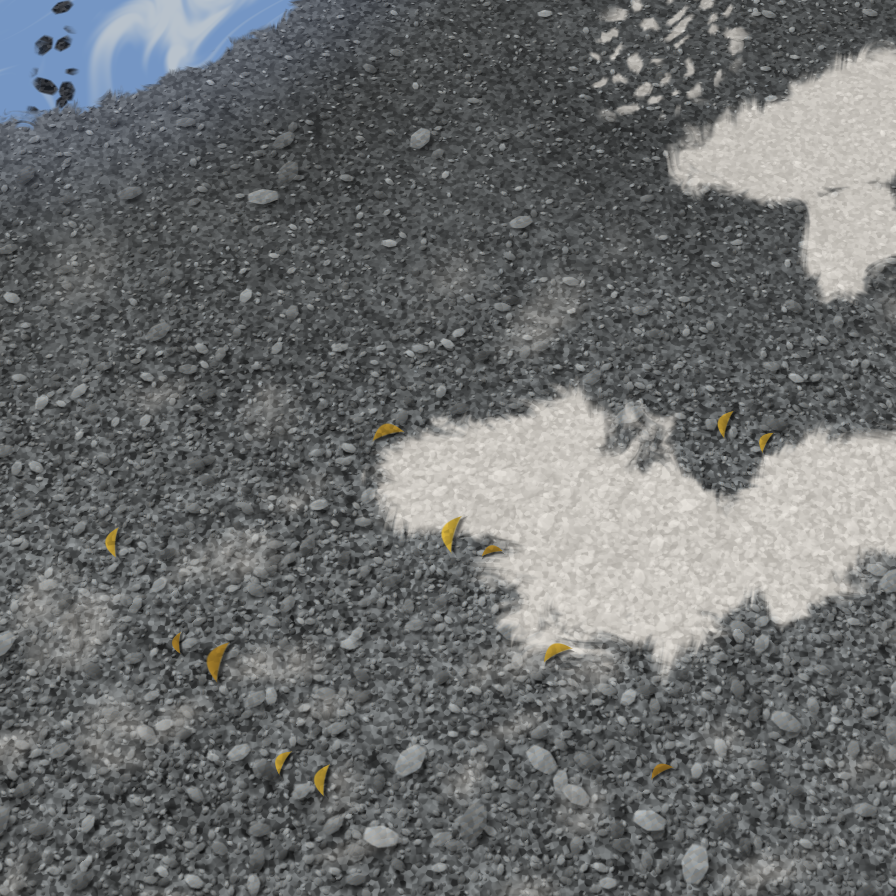
A WebGL 2 fragment shader for this texture:

```glsl
#version 300 es
precision highp float;

uniform vec2 u_resolution;
out vec4 fragColor;

vec3 hash3(vec2 p) {
    vec3 q = fract(p.xyx * vec3(0.1031, 0.1030, 0.0973));
    q += dot(q, q.yxz + 33.33);
    return fract((q.xxy + q.yzz) * q.zyx);
}

vec2 spin(vec2 p, float a) {
    return mat2(cos(a), -sin(a), sin(a), cos(a)) * p;
}

// Layered, warped sines, roughly -1 to 1
float waves(vec2 p) {
    float sum = 0.0, amp = 0.5;
    for (int i = 0; i < 5; i++) {
        p = spin(p, 0.65) * 1.7 + 1.3;
        p += 0.7 * sin(p.yx * 1.3);
        sum += amp * sin(p.x) * cos(p.y * 0.8);
        amp *= 0.68;
    }
    return sum;
}

// Smooth cellular grain, 0 to 1
float grit(vec2 p) {
    float sum = 0.0, total = 0.0;
    for (int y = -1; y <= 1; y++)
    for (int x = -1; x <= 1; x++) {
        vec2 id = floor(p) + vec2(x, y);
        vec3 h = hash3(id);
        vec2 d = p - id - h.xy;
        float weight = exp(-9.0 * dot(d, d));
        sum += weight * h.z;
        total += weight;
    }
    return sum / total;
}

// Scattered angular stones: cover, tone, cast shadow
vec3 stones(vec2 p, float density, float soft) {
    vec3 result = vec3(0.0);
    for (int y = -1; y <= 1; y++)
    for (int x = -1; x <= 1; x++) {
        vec2 id = floor(p) + vec2(x, y);
        vec3 h = hash3(id), k = hash3(id + 57.0);
        if (k.x > density) continue;
        vec2 d = p - id - 0.2 - 0.6 * h.xy;
        float radius = mix(0.2, 0.46, h.z * h.z);
        vec2 q = abs(spin(d, 0.4 + 2.6 * (k.y - 0.5)) * vec2(0.8, 1.3));
        float dist = mix(length(q), max(q.x, 0.5 * q.x + 0.87 * q.y), 0.65);
        float cover = smoothstep(soft, -soft, dist - radius);
        float shadow = smoothstep(0.12, -0.1, length(d - vec2(0.1, -0.13)) - radius);
        if (cover > result.x)
            result.xy = vec2(cover, k.z + 0.35 * dot(d, vec2(-0.5, 0.8)) / radius);
        result.z = max(result.z, shadow);
    }
    return result;
}

// Positive inside a tilted ellipse
float blob(vec2 p, vec2 centre, vec2 radii, float tilt) {
    return 1.0 - length(spin(p - centre, tilt) / radii);
}

float sunlight(vec2 uv) {
    vec2 p = uv + 0.012 * vec2(waves(uv * 16.0), waves(uv * 16.0 + 7.0));
    float field = blob(p, vec2(0.70, 0.39), vec2(0.17, 0.125), 0.0);
    field = max(field, blob(p, vec2(0.56, 0.475), vec2(0.15, 0.07), 0.3));
    field = max(field, blob(p, vec2(0.91, 0.42), vec2(0.2, 0.09), 0.35));
    field = max(field, blob(p, vec2(0.94, 0.855), vec2(0.18, 0.075), 0.3));
    field = max(field, blob(p, vec2(0.955, 0.735), vec2(0.065, 0.065), 0.4));
    field -= 0.8 * max(blob(p, vec2(0.8, 0.49), vec2(0.05, 0.06), 0.4), 0.0);
    float lit = smoothstep(-0.1, 0.2, field + 0.3 * waves(uv * 20.0));

    // Faint dapples over the low ground, crisp ones in a cluster above
    float faint = stones(spin(p, 0.4) * vec2(9.0, 15.0), 0.36, 0.24).x;
    faint *= smoothstep(0.78, 0.6, uv.y) * (0.55 + 0.4 * waves(uv * 35.0));
    float crisp = stones(spin(p, 0.3) * vec2(36.0, 48.0), 0.8, 0.12).x;
    crisp *= smoothstep(0.0, 0.3, blob(uv, vec2(0.74, 0.945), vec2(0.12, 0.08), 0.5));
    return clamp(max(lit, max(0.6 * faint, 0.85 * crisp)), 0.0, 1.0);
}

void main() {
    vec2 uv = gl_FragCoord.xy / u_resolution;
    vec2 ground = vec2(uv.x - 0.5, uv.y) / (1.1 - 0.35 * uv.y) + 3.0;
    float near = smoothstep(0.85, 0.35, uv.y);
    float shore = uv.y - (0.865 + 0.1 * uv.x + 0.85 * uv.x * uv.x);
    float wet = smoothstep(-0.17, 0.02, shore);

    // Gravel bed
    float fine = grit(ground * 185.0) - 0.5, coarse = grit(ground * 95.0) - 0.5;
    float tone = mix(0.29, 0.345, near) + 0.045 * waves(uv * 7.0) + 0.09 * wet;
    tone += mix(0.17, 0.32, near) * fine + mix(0.07, 0.17, near) * coarse;

    // Stones, small to large
    float warmth = 0.0;
    for (int i = 0; i < 4; i++) {
        float scale = 140.0 / pow(1.72, float(i));
        float density = (0.46 - 0.11 * float(i)) * mix(0.3, 1.0, near);
        vec3 s = stones(ground * scale + 19.0 * float(i), density, 0.0016 * scale);
        tone *= 1.0 - 0.42 * s.z * (1.0 - s.x);
        tone = mix(tone, 0.3 + 0.31 * s.y + 0.1 * fine, s.x * 0.9);
        warmth = mix(warmth, fract(s.y * 7.3) - 0.4, s.x);
    }
    vec3 colour = tone * (vec3(0.97, 1.0, 1.01) + warmth * vec3(0.07, 0.0, -0.08));
    colour += wet * vec3(-0.01, 0.0, 0.03);

    // Sun through foliage
    vec3 bright = vec3(0.79, 0.775, 0.75) + 0.3 * (tone - 0.34) + 0.05 * fine;
    colour = mix(colour, bright, sunlight(uv));

    // Puddle reflecting sky, broken by dark stones
    float cloud = smoothstep(0.05, 0.6, waves(spin(uv, 0.5) * vec2(7.0, 14.0) + 2.0));
    vec3 sky = mix(vec3(0.46, 0.59, 0.77), vec3(0.72, 0.76, 0.8), cloud);
    float water = smoothstep(-0.004, 0.006, shore + 0.012 * waves(uv * 45.0));
    float bar = smoothstep(0.03, 0.01, abs(uv.x - 0.06 + 0.012 * waves(uv * 30.0)));
    float rocks = stones(uv * vec2(34.0, 46.0), 0.75, 0.08).x * bar;
    colour = mix(colour, sky, water);
    colour = mix(colour, vec3(0.17, 0.18, 0.2) + 0.2 * fine, rocks * water);

    // Fallen leaves, curled into crescents
    for (int i = 0; i < 12; i++) {
        float n = float(i);
        vec3 h = hash3(vec2(n, 4.0));
        vec2 centre = vec2(0.12 + 0.8 * fract(n * 0.618 + 0.3), 0.08 + 0.5 * fract(n * 0.755 + 0.1));
        vec2 q = spin(uv - centre, 0.2 + 1.5 * h.x) / mix(0.012, 0.025, h.y);
        q.y += 0.45 * q.x * q.x - 0.2;
        float width = 0.33 * (1.0 - q.x * q.x);
        float leaf = smoothstep(0.07, -0.07, abs(q.y) - width);
        float shadow = smoothstep(0.15, -0.1, abs(q.y + 0.22) - width);
        vec3 tint = mix(vec3(0.55, 0.4, 0.14), vec3(0.8, 0.67, 0.24), h.z);
        colour *= 1.0 - 0.5 * shadow * (1.0 - leaf);
        colour = mix(colour, tint * (0.9 + 0.35 * q.y + 0.2 * fine), leaf);
    }
    fragColor = vec4(clamp(colour, 0.0, 1.0), 1.0);
}
```
